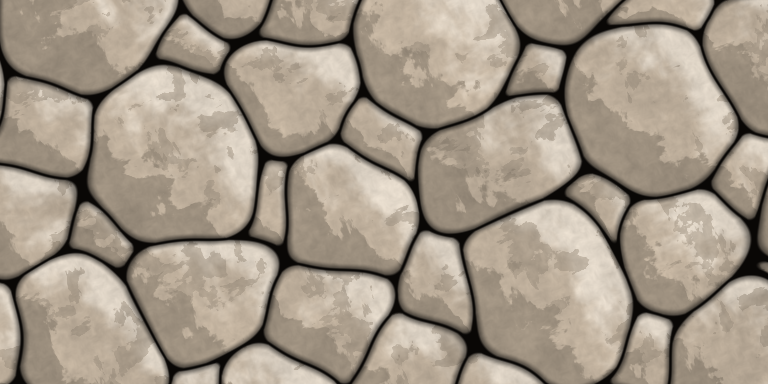
A Shadertoy shader for this texture:

```glsl
// Packed river stones with thin black gaps between them.
// A weighted cellular pattern gives the stones; soft minimums over the cell
// walls round their corners, and layered noise mottles their lit surfaces.

const float CELL = 0.28;      // grid spacing, in canvas heights
const float TILT = 0.38;      // turn of the grid, hides its rows
const vec3 GAP   = vec3(0.035, 0.027, 0.02);
const vec3 STONE = vec3(0.74, 0.68, 0.605);
const vec3 SHADE = vec3(0.60, 0.55, 0.485);
const vec3 PALE  = vec3(0.85, 0.81, 0.755);

mat2 spin(float a) {
    float c = cos(a), s = sin(a);
    return mat2(c, s, -s, c);
}

vec3 hash3(vec2 p) {
    vec3 q = fract(p.xyx * vec3(0.1031, 0.1030, 0.0973) + 0.37);
    q += dot(q, q.yxz + 33.33);
    return fract((q.xxy + q.yzz) * q.zyx);
}

// Smooth lattice noise, -1 to 1
float blotch(vec2 p) {
    vec2 i = floor(p), f = fract(p);
    vec2 u = f * f * (3.0 - 2.0 * f);
    float low = mix(hash3(i).x, hash3(i + vec2(1, 0)).x, u.x);
    float high = mix(hash3(i + vec2(0, 1)).x, hash3(i + 1.0).x, u.x);
    return 2.0 * mix(low, high, u.y) - 1.0;
}

// Turned octaves of blotches, bent a little by sines
float mottle(vec2 p, int octaves) {
    float sum = 0.0, amp = 0.75;
    mat2 turn = spin(0.9);
    p += 0.2 * sin(p.yx * 2.3 + vec2(1.7, 4.1));
    for (int i = 0; i < octaves; i++) {
        sum += amp * blotch(p);
        p = turn * p * 2.0 + 2.3;
        amp *= 0.6;
    }
    return sum;
}

// Centre (xy) and radius (z) of a stone; large and small alternate
vec3 stoneSite(vec2 id) {
    vec3 h = hash3(id);
    float small = mod(id.x + id.y, 2.0);
    float radius = mix(mix(0.6, 0.96, h.z), mix(0.4, 0.68, h.z), small);
    return vec3(id + 0.5 + (h.xy - 0.5) * 0.42, radius);
}

float power(vec2 p, vec3 site) {
    vec2 v = p - site.xy;
    return dot(v, v) - site.z * site.z;
}

// Grid id of the stone that owns a point
vec2 findStone(vec2 p) {
    vec2 base = floor(p), best = base;
    float least = 1e5;
    for (int y = -2; y <= 2; y++)
    for (int x = -2; x <= 2; x++) {
        vec2 id = base + vec2(x, y);
        float f = power(p, stoneSite(id));
        if (f < least) { least = f; best = id; }
    }
    return best;
}

// Outward lean (xy) and distance to the outline with rounded corners (z)
vec3 stoneShape(vec2 p, vec2 id) {
    vec3 own = stoneSite(id);
    float f = power(p, own);
    float tight = 0.095 * own.z, wide = 0.25 * own.z;
    float sum = 1e-9, weight = 1e-9, nearest = 1e5;
    vec2 lean = vec2(0.0);
    for (int y = -2; y <= 2; y++)
    for (int x = -2; x <= 2; x++) {
        if (x == 0 && y == 0) continue;
        vec3 other = stoneSite(id + vec2(x, y));
        vec2 across = other.xy - own.xy;
        float span = length(across);
        float wall = (power(p, other) - f) / (2.0 * span);
        float w = exp(-wall / wide);
        nearest = min(nearest, wall);
        sum += exp(-wall / tight);
        weight += w;
        lean += w * across / span;
    }
    return vec3(lean / weight, min(nearest, tight * (0.3 - log(sum))));
}

vec3 stoneColour(vec2 p, vec3 shape, float radius, vec3 seed, vec2 light) {
    vec2 q = p + seed.xy * 40.0;
    float patches = mottle(q * 4.0, 5);
    float clouds = mottle(q * 3.0 + 11.0, 4);
    float grain = mottle(q * 16.0 + 5.0, 3);
    float depth = max(shape.z, 0.0);
    float side = dot(shape.xy, light) * exp(-depth / (0.45 * radius));

    vec3 col = mix(STONE, PALE, smoothstep(0.0, 0.5, side + 0.3 * clouds));
    // Ragged shadow on the far side, then fainter inner stains
    float shadow = smoothstep(-0.03, 0.04, 0.24 * patches - side - 0.18);
    float stain = smoothstep(0.3, 0.42, patches - 0.3 * clouds);
    col = mix(col, SHADE, max(shadow * 0.95, stain * 0.5));
    col *= 1.0 + 0.045 * grain + 0.05 * clouds + 0.05 * (seed.z - 0.5);
    // Dark rounded rim
    return col * mix(0.45, 1.0, smoothstep(0.0, 0.075, depth));
}

void mainImage(out vec4 fragColor, in vec2 fragCoord) {
    mat2 turn = spin(TILT);
    vec2 p = turn * (fragCoord / iResolution.y) / CELL + vec2(3.0, 7.0);
    vec2 light = turn * normalize(vec2(0.6, 0.75));

    // Gentle warp bends the walls
    vec2 bent = p + 0.05 * sin(p.yx * 3.1 + 1.0) + 0.025 * sin(p.yx * 7.3);
    vec2 id = findStone(bent);
    vec3 shape = stoneShape(bent, id);
    vec3 col = stoneColour(p, shape, stoneSite(id).z, hash3(id + 71.0), light);

    float soft = max(1.0 / iResolution.y, 0.003) / CELL;
    float inside = smoothstep(-soft, soft, shape.z - 0.012);
    fragColor = vec4(mix(GAP, col, inside), 1.0);
}
```
